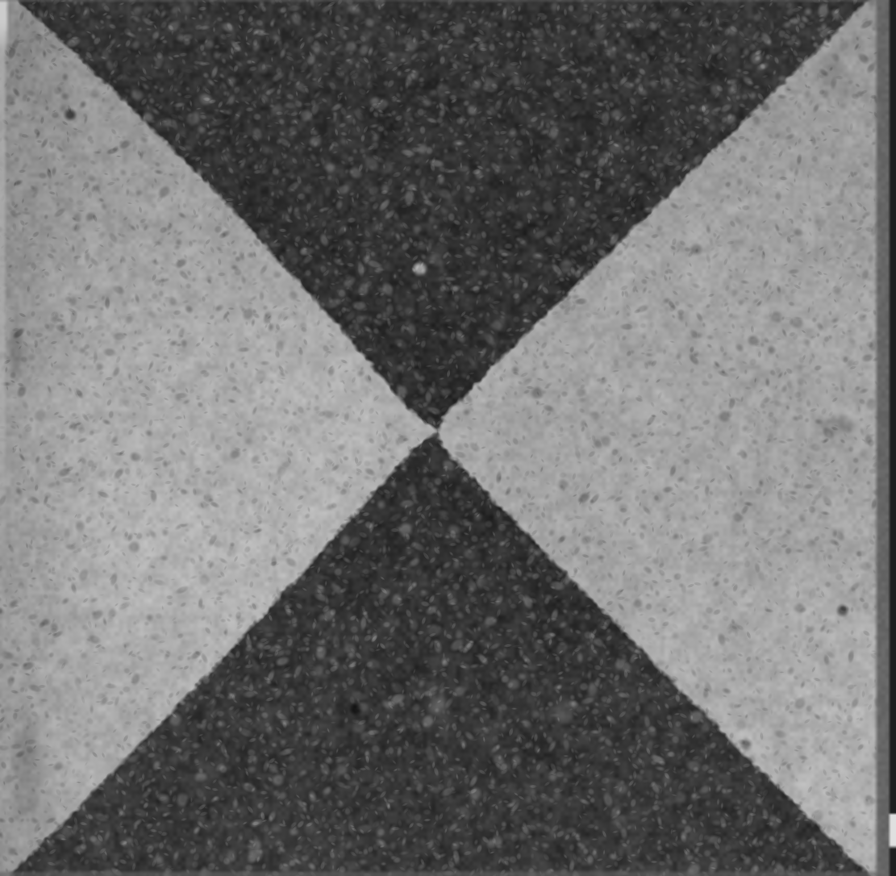
A Shadertoy shader for this pattern:

```glsl
vec3 hash3(vec2 p) {
    vec3 q = fract(p.xyx * vec3(0.1031, 0.1030, 0.0973));
    q += dot(q, q.yxz + 33.33);
    return fract((q.xxy + q.yzz) * q.zyx);
}

float noise(vec2 p) {
    vec2 cell = floor(p), f = fract(p);
    f = f * f * (3.0 - 2.0 * f);
    return mix(mix(hash3(cell).x, hash3(cell + vec2(1, 0)).x, f.x),
               mix(hash3(cell + vec2(0, 1)).x, hash3(cell + 1.0).x, f.x), f.y);
}

// Scattered, randomly turned soft oval chips, one per cell at most
float chips(vec2 p, float density) {
    vec2 cell = floor(p);
    float cover = 0.0;
    for (int j = -1; j <= 1; j++)
    for (int i = -1; i <= 1; i++) {
        vec2 id = cell + vec2(i, j);
        vec3 place = hash3(id + 7.0), form = hash3(id + 71.0);
        float angle = 6.283 * form.x;
        vec2 d = mat2(cos(angle), sin(angle), -sin(angle), cos(angle)) * (p - id - place.xy);
        d.x *= 1.0 + 1.3 * form.y;
        float radius = mix(0.2, 0.45, form.z * form.z);
        float strength = step(place.z, density) * (0.3 + 0.7 * fract(form.x * 17.0));
        cover = max(cover, strength * (1.0 - smoothstep(radius - 0.2, radius + 0.22, length(d))));
    }
    return cover;
}

float spot(vec2 p, vec2 center, vec2 radius) {
    return 1.0 - smoothstep(0.3, 1.3, length((p - center) / radius));
}

void mainImage(out vec4 fragColor, in vec2 fragCoord) {
    vec2 p = fragCoord / iResolution.y;
    p.x *= 1.024 * iResolution.y / iResolution.x;
    float soft = max(0.003, 1.0 / iResolution.y);
    float grain = noise(p * 210.0) - 0.5;
    float mottle = noise(p * 105.0 + 31.0) - 0.5;
    float blotch = noise(p * 38.0 + 11.0) - 0.5;
    float cloud = noise(p * 8.0) - 0.5;

    // Light terrazzo with small dark flecks
    float light = 0.643 + 0.06 * grain + 0.06 * mottle + 0.04 * blotch + 0.035 * cloud;
    light -= 0.15 * chips(p * 68.0, 0.28) + 0.10 * chips(p * 115.0 + 40.0, 0.35);
    light += 0.05 * (1.0 - smoothstep(0.08, 0.4, length(p - vec2(0.32, 0.4))));
    light += 0.05 * smoothstep(0.55, 0.1, p.y) * smoothstep(0.6, 0.9, p.x);
    light -= 0.05 * smoothstep(0.12, 0.0, p.x) + 0.05 * smoothstep(0.6, 1.0, p.y);
    light -= 0.10 * spot(p, vec2(0.955, 0.515), vec2(0.026, 0.012));
    light -= 0.06 * spot(p, vec2(0.953, 0.91), vec2(0.02, 0.03));
    light -= 0.08 * spot(p, vec2(0.018, 0.6), vec2(0.008, 0.035));
    light -= 0.08 * spot(p, vec2(0.03, 0.12), vec2(0.02, 0.06));
    light -= 0.34 * spot(p, vec2(0.08, 0.869), vec2(0.007));
    light -= 0.32 * spot(p, vec2(0.963, 0.303), vec2(0.007));

    // Dark terrazzo crowded with pale chips
    float dark = 0.188 + 0.07 * grain + 0.07 * mottle + 0.035 * blotch + 0.02 * cloud;
    dark += 0.17 * chips(p * 62.0 + 13.0, 0.55) + 0.13 * chips(p * 108.0, 0.65);
    dark += 0.03 * smoothstep(0.45, 0.1, p.y) + 0.015 * smoothstep(0.7, 1.0, p.y);
    dark += 0.4 * spot(p, vec2(0.48, 0.693), vec2(0.008));
    dark += 0.12 * spot(p, vec2(0.5, 0.195), vec2(0.013));
    dark += 0.11 * spot(p, vec2(0.645, 0.19), vec2(0.016));
    dark -= 0.14 * spot(p, vec2(0.407, 0.19), vec2(0.007));

    // Two triangles meeting at a point, with slightly bowed and ragged sides
    float rise = p.y - 0.507;
    float t = abs(rise) / (rise > 0.0 ? 0.493 : 0.507);
    float bow = 4.0 * t * (1.0 - t);
    float ragged = 0.003 * (noise(p * 80.0 + 5.0) - 0.5) + 0.003 * grain;
    float left = 0.489 - (rise > 0.0 ? 0.469 : 0.479) * t + (rise > 0.0 ? 0.017 : 0.009) * bow;
    float right = 0.489 + 0.504 * t - (rise > 0.0 ? 0.002 : 0.004) * bow;
    left += 0.011 * smoothstep(0.04, 0.0, t);
    right += 0.011 * smoothstep(0.04, 0.0, t);
    float side = 0.71 * max(left - p.x, p.x - right) + ragged;
    float tone = mix(dark, light, smoothstep(-soft, soft, side));
    tone -= 0.2 * spot(p, vec2(0.853, 0.15), vec2(0.007));

    // Worn rim of the tile
    tone = mix(tone, 0.7, 0.65 * smoothstep(0.009, 0.003, p.x) * smoothstep(0.25, 0.6, p.y));
    tone = mix(tone, 0.8, smoothstep(0.012, 0.005, p.x) * smoothstep(0.93, 0.98, p.y));
    tone = mix(tone, 0.38, 0.6 * smoothstep(0.008, 0.002, p.y));
    tone = mix(tone, 0.4, 0.4 * smoothstep(0.996, 1.0, p.y));

    // Shadowed joint at the right with a pale gap near the bottom
    tone = mix(tone, 0.40 + 0.05 * grain, smoothstep(0.998, 1.005, p.x));
    float gap = smoothstep(0.03, 0.036, p.y) * (1.0 - smoothstep(0.069, 0.073, p.y));
    float joint = mix(0.12, 0.88, gap);
    tone = mix(tone, joint, smoothstep(1.014, 1.019, p.x));
    fragColor = vec4(vec3(tone), 1.0);
}
```
